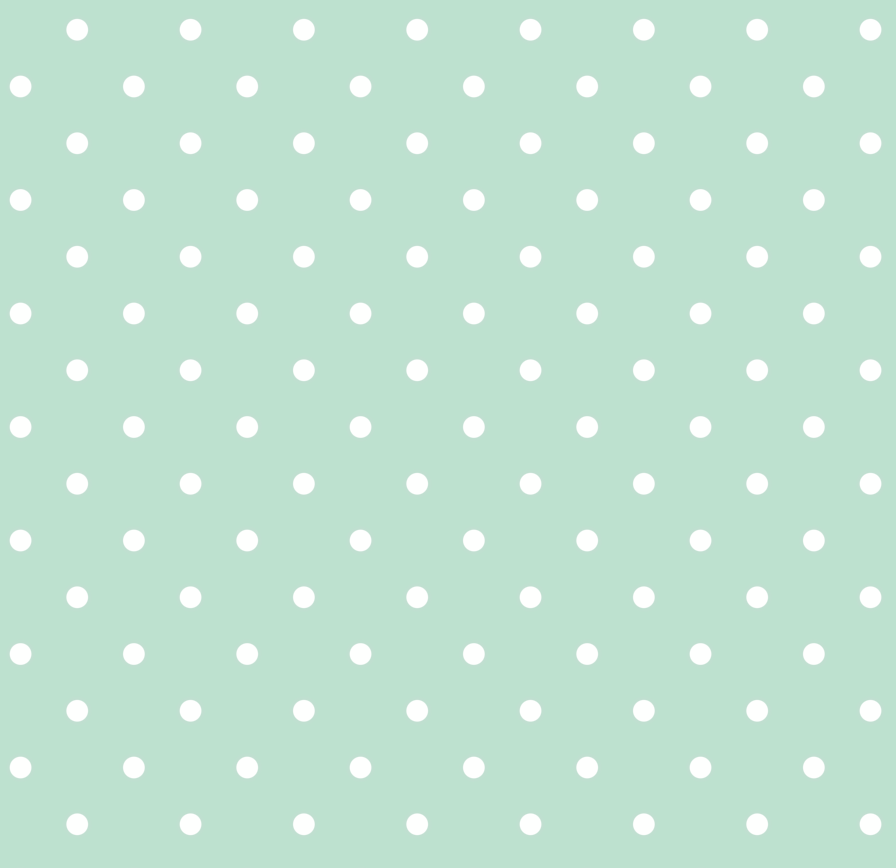
A WebGL 1 fragment shader for this pattern:

```glsl
precision highp float;

uniform vec2 u_resolution;

// Lengths are fractions of the canvas width
#define PITCH vec2(0.12648, 0.12668)
#define FIRST_DOT vec2(0.0862, 0.0488)
#define DOT_RADIUS 0.0121
#define EDGE_SOFTNESS 0.0009
#define HALO_WIDTH 0.006
#define HALO_STRENGTH 0.75
#define MINT vec3(0.741, 0.882, 0.812)
#define HALO_TINT vec3(0.765, 0.868, 0.822)
#define DOT_WHITE vec3(0.996, 1.0, 0.996)

// Distance to the nearest point of a rectangular lattice
float latticeDistance(vec2 p, vec2 origin) {
    vec2 cell = fract((p - origin) / PITCH + 0.5) - 0.5;
    return length(cell * PITCH);
}

// Layered sines in 0..1, giving the halos a slightly uneven tone
float mottle(vec2 p) {
    float wave = sin(p.x * 410.0 + 2.0 * sin(p.y * 230.0));
    wave += sin(p.y * 470.0 + 2.0 * sin(p.x * 310.0));
    return 0.5 + 0.25 * wave;
}

void main() {
    vec2 p = gl_FragCoord.xy / u_resolution.x;
    float softness = max(EDGE_SOFTNESS, 0.75 / u_resolution.x);

    // Two interleaved lattices form the staggered rows
    float toCentre = min(latticeDistance(p, FIRST_DOT),
                         latticeDistance(p, FIRST_DOT + 0.5 * PITCH));
    float toEdge = toCentre - DOT_RADIUS;

    // Faint grey fringe around each dot
    float halo = 1.0 - smoothstep(0.0, HALO_WIDTH, toEdge);
    halo *= HALO_STRENGTH * mix(0.6, 1.0, mottle(p));
    vec3 color = mix(MINT, HALO_TINT, halo);

    // Solid white dot with a smoothed rim
    float dotMask = 1.0 - smoothstep(-softness, softness, toEdge);
    color = mix(color, DOT_WHITE, dotMask);

    gl_FragColor = vec4(color, 1.0);
}
```
